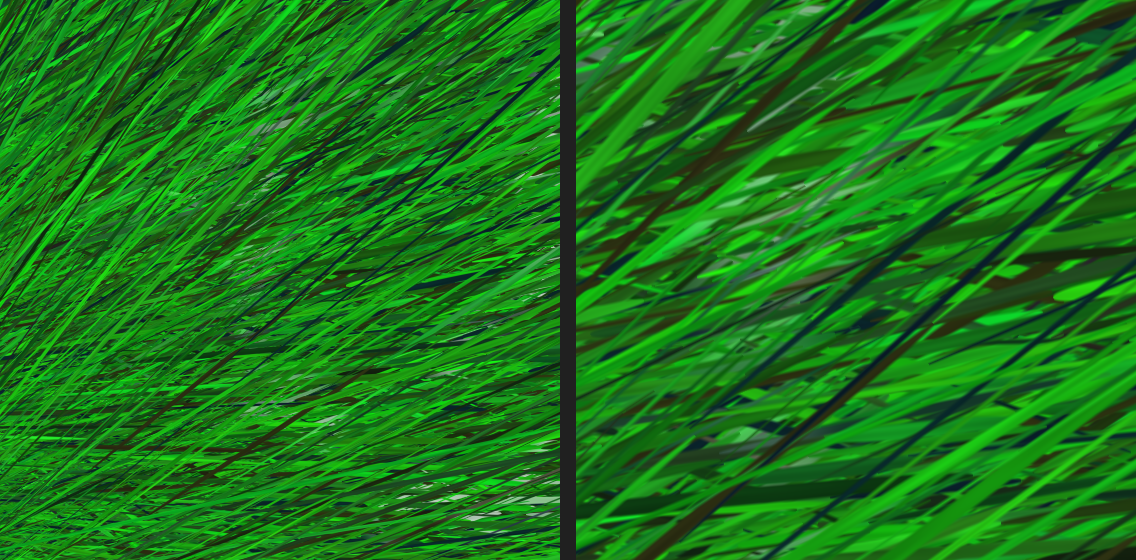
Left: the whole. Right: its middle third, enlarged.
Give the GLSL for this texture, as a Shadertoy shader.

```glsl
#define LAYERS 50
#define FAN_PIVOT vec2(-1.4, -0.78)
#define SHORT_LENGTH 0.11
#define LONG_LENGTH 1.4
#define ROW_HEIGHT 0.017
#define SHORT_DENSITY 0.85
#define LONG_DENSITY 0.13
#define DARK_SHARE 0.10
#define GLINT_SHARE 0.13
#define SOFTNESS 0.0019

const vec3 NAVY = vec3(0.03, 0.10, 0.17);
const vec3 BROWN = vec3(0.17, 0.16, 0.06);
const vec3 GLINT = vec3(0.72, 0.80, 0.73);

vec4 hash4(vec3 p) {
    vec4 q = fract(p.xyzx * vec4(0.1031, 0.1030, 0.0973, 0.1099));
    q += dot(q, q.wzxy + 33.33);
    return fract((q.xxyz + q.yzzw) * q.zywx);
}

float gradientDot(vec2 cell, vec2 offset) {
    return dot(hash4(vec3(cell, 7.0)).xy * 2.0 - 1.0, offset);
}

float gradientNoise(vec2 p) {
    vec2 i = floor(p), f = fract(p);
    vec2 w = f * f * f * (f * (f * 6.0 - 15.0) + 10.0);
    vec2 e = vec2(0.0, 1.0);
    return mix(mix(gradientDot(i, f), gradientDot(i + e.yx, f - e.yx), w.x),
               mix(gradientDot(i + e.xy, f - e.xy), gradientDot(i + 1.0, f - 1.0), w.x), w.y);
}

vec2 rotate(vec2 p, float angle) {
    float c = cos(angle), s = sin(angle);
    return vec2(c * p.x - s * p.y, s * p.x + c * p.y);
}

// Mostly plain greens, with a few navy and brown blades
vec3 bladeColor(vec4 h) {
    float green = 0.08 + 0.80 * (0.8 * h.x + 0.2 * h.y);
    vec3 color = vec3(0.04 + 0.11 * h.z, green, 0.05 + 0.12 * h.w * h.w);
    vec3 dark = mix(NAVY, BROWN, step(0.5, h.z));
    return mix(color, dark, 0.9 * step(h.y, DARK_SHARE));
}

void mainImage(out vec4 fragColor, in vec2 fragCoord) {
    vec2 p = fragCoord / iResolution.y;
    float soft = max(SOFTNESS, 0.7 / iResolution.y) * 0.7;
    float glintPatch = smoothstep(0.0, 0.3, gradientNoise(p * 5.5 + 3.0))
                     * smoothstep(0.0, 0.8, p.x);

    // Streaked undergrowth
    vec2 under = rotate(p, -0.2) * vec2(12.0, 120.0);
    vec3 color = vec3(0.10, 0.36 + 0.3 * gradientNoise(under), 0.10);

    // Fans of blades, from short and crossing to long and aligned
    for (int i = 0; i < LAYERS; i++) {
        float layer = float(i);
        float depth = layer / float(LAYERS - 1);
        float longness = smoothstep(0.62, 0.88, depth);
        vec4 fan = hash4(vec3(layer, 11.0, 5.0));
        float tilt = mix(-0.32, 0.09, longness)
                   + (fan.x - 0.5) * mix(1.35, 0.34, longness);
        vec2 q = rotate(p - 0.5, -tilt) - FAN_PIVOT;
        float radius = length(q);

        // Staggered cells along the rays, one blade in each
        float cellLength = mix(SHORT_LENGTH, LONG_LENGTH, longness * longness) * (0.7 + 0.6 * fan.y);
        float rowAngle = ROW_HEIGHT * (0.75 + 0.5 * fan.z) / 1.5;
        float ray = atan(q.y, q.x) / rowAngle + fan.w;
        float row = floor(ray);
        float along = radius / cellLength + hash4(vec3(row, layer, 2.0)).x;
        vec3 id = vec3(row, floor(along), layer);
        vec4 shape = hash4(id + 17.3);
        vec4 tint = hash4(id + 61.7);
        if (shape.x > mix(SHORT_DENSITY, LONG_DENSITY, longness)) continue;

        // Tapered, slightly slanted blade
        float t = fract(along);
        float taper = pow(max(4.0 * t * (1.0 - t), 0.0), 0.4);
        float halfWidth = mix(0.06, mix(0.28, 0.30, longness), shape.y * sqrt(shape.y));
        vec2 ends = mix(vec2(halfWidth), vec2(1.0 - halfWidth), shape.zw);
        float center = mix(ends.x, ends.y, t);
        float edge = (abs(fract(ray) - center) - halfWidth * taper) * rowAngle * radius;
        float cover = 1.0 - smoothstep(-soft, soft, edge);
        if (cover <= 0.0) continue;

        // Fine streaks along the blade and pale glints low in the grass
        vec3 blade = bladeColor(tint);
        blade *= 1.0 + 0.35 * gradientNoise(vec2(radius * 9.0 + layer, ray * 4.0));
        float glint = step(1.0 - GLINT_SHARE, tint.w) * glintPatch * (1.0 - longness);
        blade = mix(blade, GLINT, glint);
        color = mix(color, blade, cover);
    }
    fragColor = vec4(clamp(color, 0.0, 1.0), 1.0);
}
```
